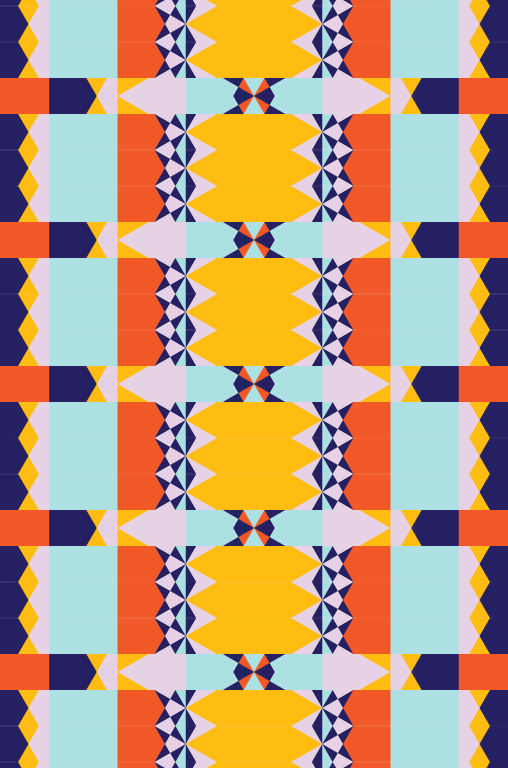
A Shadertoy shader for this pattern:

```glsl
// Mirrored geometric weave: tall striped panels parted by narrow bands, with
// every slanted edge at 30 or 60 degrees. The plane is folded about its centre
// line and about each row, then coloured by simple line tests.

const vec3 CYAN   = vec3(0.68, 0.88, 0.89);
const vec3 LILAC  = vec3(0.905, 0.825, 0.90);
const vec3 YELLOW = vec3(1.00, 0.74, 0.07);
const vec3 ORANGE = vec3(0.95, 0.35, 0.16);
const vec3 NAVY   = vec3(0.145, 0.125, 0.38);

const float HALF_ROW = 3.0 / 128.0;  // half a row, in canvas heights
const float COLUMN = 6.567;          // column width, in lattice steps
const float ROWS_PER_REPEAT = 4.0;   // one band and three panel rows
const int SAMPLES = 4;               // per axis, for smooth edges

float hash(vec2 p) {
    return fract(sin(dot(p, vec2(127.1, 311.7))) * 43758.5453);
}

// Fan of triangles spreading from a star point at x = 0, q = 0.
vec3 fan(float x, float q, vec3 wedge, vec3 kite, vec3 blade, vec3 barb, vec3 ground) {
    if (x < q) return wedge;
    if (x > 2.0 + q) return ground;
    bool nearStar = x < 2.0 - q;
    bool shallow = x > 3.0 * q;
    if (nearStar == shallow) return kite;
    return nearStar ? blade : barb;
}

// Two areas meeting at a point, with triangles filling the gap between them.
vec3 pinch(float x, float q, vec3 inner, vec3 gap, vec3 outer) {
    if (abs(x) < q) return gap;
    return x < 0.0 ? inner : outer;
}

// Panel row: toothed centre, fans, plain stripes and a zigzag border.
vec3 panelColor(float x, float q) {
    float u = x - COLUMN;
    if (u < 0.0) {
        if (-u < q) return NAVY;
        return -u < 3.0 * q ? LILAC : YELLOW;
    }
    if (x < 2.0 * COLUMN) return fan(u, q, CYAN, LILAC, NAVY, NAVY, ORANGE);
    if (x < 3.0 * COLUMN) return CYAN;
    return pinch(x - 3.0 * COLUMN - 2.0, q, LILAC, YELLOW, NAVY);
}

// Band row: central star, arrowhead, pinched joint and end block.
vec3 bandColor(float x, float q) {
    if (x < COLUMN) return fan(x, q, CYAN, NAVY, ORANGE, CYAN, CYAN);
    if (x < 2.0 * COLUMN) return 2.0 * COLUMN - x > 3.0 * q ? LILAC : YELLOW;
    if (x < 3.0 * COLUMN) return pinch(x - 2.0 * COLUMN - 2.0, q, LILAC, YELLOW, NAVY);
    return ORANGE;
}

// Faint hairline where two panel rows join, uneven from place to place.
float seam(float x, float v, float q) {
    float border = floor(v * 0.5);
    float phase = mod(border, ROWS_PER_REPEAT);
    bool betweenPanels = phase > 0.5 && phase < 2.5;
    float line = 1.0 - step(0.03, 1.0 - q);
    float strength = hash(vec2(border, floor(x / COLUMN + 0.5)));
    return betweenPanels ? 0.22 * strength * line : 0.0;
}

vec3 weave(vec2 p) {
    float v = p.y / HALF_ROW;
    float side = p.x / HALF_ROW * sqrt(3.0);
    float x = abs(side);
    float q = abs(mod(v + 1.0, 2.0) - 1.0);
    float row = floor((v + 1.0) * 0.5);
    bool isBand = mod(row, ROWS_PER_REPEAT) < 0.5;
    vec3 color = isBand ? bandColor(x, q) : panelColor(x, q);
    return mix(color, LILAC, seam(side, v, q));
}

void mainImage(out vec4 fragColor, in vec2 fragCoord) {
    vec3 sum = vec3(0.0);
    for (int j = 0; j < SAMPLES; j++) {
        for (int i = 0; i < SAMPLES; i++) {
            vec2 offset = (vec2(i, j) + 0.5) / float(SAMPLES) - 0.5;
            sum += weave((fragCoord + offset - 0.5 * iResolution.xy) / iResolution.y);
        }
    }
    fragColor = vec4(sum / float(SAMPLES * SAMPLES), 1.0);
}
```
